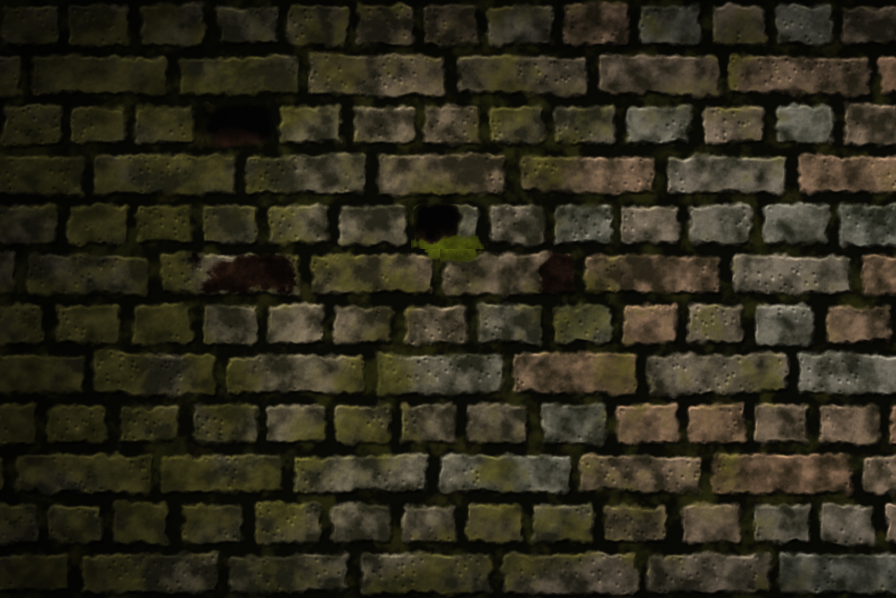
Write a Shadertoy shader that draws this texture.

```glsl
// Old mossy brick wall: alternating courses of short and long bricks, some broken.
#define ROWS 12.0
#define WIDTH_IN_ROWS 18.0
#define SHORT_BRICK 1.41
#define JOINT 0.15
#define JITTER 0.11
#define RELIEF 0.85
#define MISSING_A vec2(4.80, 9.50)
#define MISSING_B vec2(8.75, 7.50)
#define WORN_A vec2(4.90, 6.50)
#define WORN_B vec2(11.25, 6.50)
#define MOSS_TUFT vec2(9.00, 7.02)

const vec3 MORTAR_DARK = vec3(0.035, 0.035, 0.018);
const vec3 MORTAR_MOSS = vec3(0.14, 0.14, 0.05);
const vec3 STONE_DARK = vec3(0.15, 0.145, 0.095);
const vec3 STONE_PALE = vec3(0.45, 0.41, 0.325);
const vec3 MOSS = vec3(0.23, 0.22, 0.075);
const vec3 MOSS_BRIGHT = vec3(0.31, 0.34, 0.06);
const vec3 RUST = vec3(0.20, 0.12, 0.075);

struct Wall { vec2 id; float body; float hole; float height; };

float hash(vec2 p) {
    vec3 q = fract(p.xyx * 0.1031);
    q += dot(q, q.yzx + 33.33);
    return fract((q.x + q.y) * q.z);
}

float noise(vec2 p) {
    vec2 i = floor(p), f = fract(p);
    f *= f * (3.0 - 2.0 * f);
    return mix(mix(hash(i), hash(i + vec2(1, 0)), f.x),
               mix(hash(i + vec2(0, 1)), hash(i + 1.0), f.x), f.y);
}

float fbm(vec2 p) {
    float sum = 0.0, amp = 0.533;
    for (int i = 0; i < 4; i++) {
        sum += amp * noise(p);
        p = mat2(1.6, 1.2, -1.2, 1.6) * p + 17.3;
        amp *= 0.5;
    }
    return sum;
}

// Cellular noise: distance to the nearest scattered point
float cells(vec2 p) {
    vec2 i = floor(p);
    float best = 2.0;
    for (int y = -1; y <= 1; y++)
        for (int x = -1; x <= 1; x++) {
            vec2 c = i + vec2(x, y);
            best = min(best, distance(p, c + vec2(hash(c), hash(c + 71.7))));
        }
    return best;
}

// Negative inside a rounded block, about -1 at its centre
float block(vec2 p, vec2 centre, vec2 radius) {
    vec2 r = (p - centre) / radius;
    r *= r;
    return pow(dot(r, r), 0.25) - 1.0;
}

Wall wallAt(vec2 p) {
    // Courses counted from the top; every second one has long bricks
    float row = floor(ROWS - p.y), pair = floor(row / 2.0);
    bool isLong = mod(row, 2.0) > 0.5;
    float len = isLong ? 2.0 * SHORT_BRICK : SHORT_BRICK;
    float shift = isLong ? 0.20 - 0.03 * pair + 0.5 * mod(pair, 2.0) : 0.98 - 0.08 * pair;
    float x = (p.x + JITTER * sin(p.x * 0.8 + row * 2.4)) / len - shift;
    vec2 id = vec2(floor(x), row);

    // Rounded, tilted brick with crumbled edges
    vec2 local = vec2((fract(x) - 0.5) * len, fract(p.y) - 0.5);
    local.y += (hash(id + 5.0) - 0.5) * 0.06 * local.x;
    vec2 size = 0.5 * vec2(len - JOINT, 1.0 - JOINT) - 0.05 * vec2(hash(id + 9.0), hash(id + 13.0));
    vec2 edge = abs(local) - size + 0.09;
    float dist = length(max(edge, 0.0)) + min(max(edge.x, edge.y), 0.0) - 0.09;
    float rough = fbm(p * 3.0 + id * 7.0), pores = cells(p * 4.5);
    dist += 0.17 * (rough - 0.5) + 0.07 * (pores - 0.45);

    // Missing bricks
    float hole = min(block(p, MISSING_A, vec2(0.72, 0.47)), block(p, MISSING_B, vec2(0.43, 0.45)));
    hole += 0.5 * (rough - 0.5);
    dist = max(dist, -0.4 * hole);

    float body = 1.0 - smoothstep(-0.08, 0.03, dist);
    float pit = (1.0 - smoothstep(0.06, 0.24, pores)) * smoothstep(0.5, 0.7, noise(p * 1.7 + 40.0));
    float height = body * (0.6 + 0.9 * rough - 0.4 * pit) + (1.0 - body) * 0.3 * fbm(p * 5.0);
    return Wall(id, body, hole, height);
}

void mainImage(out vec4 fragColor, in vec2 fragCoord) {
    vec2 uv = fragCoord / iResolution.xy;
    vec2 p = uv * vec2(WIDTH_IN_ROWS, ROWS);
    Wall wall = wallAt(p);
    float grain = fbm(p * 3.3 + wall.id * 3.1), broad = fbm(p * 0.9 + 20.0);

    // Stone: tone and tint differ per brick, paler and warmer to the right
    float tone = 0.46 + 0.4 * (hash(wall.id) - 0.5) + 2.1 * (grain - 0.5) + 0.4 * (uv.x - 0.5);
    vec3 stone = mix(STONE_DARK, STONE_PALE, clamp(tone, 0.0, 1.0));
    float tint = hash(wall.id + 31.0);
    stone *= mix(vec3(1), mix(vec3(0.92, 1.0, 1.12), vec3(1.13, 0.96, 0.93), tint), smoothstep(0.2, 0.8, uv.x));
    float mossy = smoothstep(0.42, 0.78, broad + 0.5 * (grain - 0.5) + 0.4 * (0.55 - uv.x));
    stone = mix(stone, MOSS * (0.55 + 0.9 * grain), 0.8 * mossy);

    // Flaked faces
    float worn = min(block(p, WORN_A, vec2(0.95, 0.36)), block(p, WORN_B, vec2(0.36, 0.42)));
    worn = 1.0 - smoothstep(-0.25, 0.1, worn + 1.6 * (grain - 0.5));
    stone = mix(stone, RUST * (0.1 + 1.7 * grain * grain), worn);

    // Mortar, with black cavities and rubble at their foot
    vec3 mortar = mix(MORTAR_DARK, MORTAR_MOSS, smoothstep(0.45, 0.8, fbm(p * 2.6 + 8.0)));
    float cavity = 1.0 - smoothstep(-0.25, 0.0, wall.hole);
    float rubble = 1.0 - smoothstep(0.1, 0.4, fract(p.y) + 0.6 * (grain - 0.5));
    mortar = mix(mortar, mix(vec3(0.012), RUST * grain * 1.5, rubble), cavity);
    vec3 color = mix(mortar, stone, wall.body);

    // Light from above left
    float slope = wall.height - wallAt(p + vec2(-0.025, 0.05)).height;
    color *= clamp(1.0 + RELIEF * slope, 0.35, 1.6);

    float tuft = block(p, MOSS_TUFT, vec2(0.65, 0.2)) + 2.2 * (grain - 0.5);
    color = mix(color, MOSS_BRIGHT * (0.3 + 1.3 * grain), 1.0 - smoothstep(-0.4, 0.1, tuft));

    // Darkened left, top and bottom
    color *= mix(0.42, 1.0, smoothstep(-0.05, 0.38, uv.x)) * mix(1.0, 0.55, smoothstep(0.76, 1.02, uv.y));
    color *= mix(0.75, 1.0, smoothstep(-0.02, 0.2, uv.y));
    fragColor = vec4(color, 1.0);
}
```
